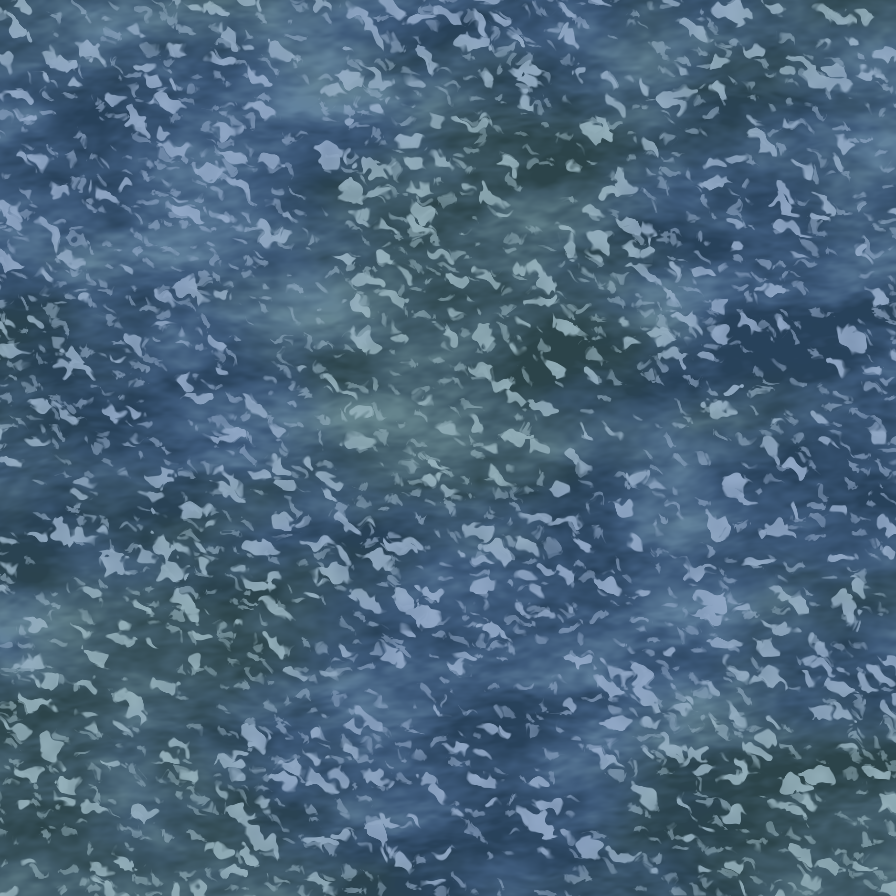
Give the GLSL for this texture, as a WebGL 1 fragment shader.

```glsl
precision highp float;
// Choppy sea seen from above: streaked blue-green water flecked with pale foam.
// Water is layered, flattened value noise; foam is cellular noise whose cells
// each hold one tilted ellipse with a ragged, noise-warped outline.

uniform vec2 u_resolution;

#define WATER_CONTRAST 2.5
#define WATER_LEVEL 0.43
#define STREAK_SCALE vec2(8.0, 20.0)
#define PATCH_SCALE vec2(2.6, 4.5)
#define FOAM_TILT -0.45
#define FOAM_CELLS vec2(27.0, 37.0)
#define FOAM_SIZE vec2(0.0125, 0.0056)
#define SPRAY_CELLS vec2(48.0, 72.0)
#define SPRAY_SIZE vec2(0.0062, 0.0028)
#define FOAM_AMOUNT 0.50
#define EDGE_SOFTNESS 0.0012

const vec3 DEEP = vec3(0.185, 0.285, 0.350);
const vec3 BODY = vec3(0.250, 0.360, 0.450);
const vec3 CREST = vec3(0.350, 0.470, 0.545);
const vec3 BLUE_SHIFT = vec3(-0.015, -0.010, 0.065);
const vec3 FOAM_BLUE = vec3(0.570, 0.660, 0.780);
const vec3 FOAM_GREEN = vec3(0.580, 0.690, 0.730);

float hash(vec2 p) {
  vec3 q = fract(p.xyx * vec3(0.1031, 0.1030, 0.0973));
  q += dot(q, q.yzx + 33.33);
  return fract((q.x + q.y) * q.z);
}

mat2 rotation(float angle) {
  float c = cos(angle), s = sin(angle);
  return mat2(c, -s, s, c);
}

float noise(vec2 p) {
  vec2 cell = floor(p), f = fract(p);
  f = f * f * (3.0 - 2.0 * f);
  return mix(mix(hash(cell), hash(cell + vec2(1.0, 0.0)), f.x),
             mix(hash(cell + vec2(0.0, 1.0)), hash(cell + 1.0), f.x), f.y);
}

float fbm(vec2 p) {
  float sum = 0.0, weight = 0.5;
  for (int i = 0; i < 5; i++) {
    sum += weight * noise(p);
    p = rotation(0.12) * p * 2.03 + 17.3;
    weight *= 0.55;
  }
  return sum / 1.055;
}

// Coverage of scattered ragged flecks, one candidate per cell.
float flecks(vec2 p, vec2 cells, vec2 size, float seed) {
  vec2 home = floor(p * cells);
  float ragged = 1.1 * (noise(p / size.y * 0.9 + seed) - 0.5);
  float cover = 0.0;
  for (int j = -1; j <= 1; j++) {
    for (int i = -1; i <= 1; i++) {
      vec2 cell = home + vec2(float(i), float(j));
      vec2 key = cell + seed;
      vec2 center = (cell + vec2(hash(key + 3.1), hash(key + 57.7))) / cells;
      float present = step(hash(key + 91.3), FOAM_AMOUNT * (0.5 + noise(center * 9.0 + seed)));
      float grow = mix(0.55, 1.45, hash(key + 23.9));
      float tilt = FOAM_TILT + 1.1 * (hash(key + 71.5) - 0.5);
      vec2 radius = size * grow * vec2(1.0, mix(0.75, 1.2, hash(key + 41.2)));
      float d = length(rotation(tilt) * (p - center) / radius) + ragged;
      float soft = EDGE_SOFTNESS / radius.y;
      cover = max(cover, present * (1.0 - smoothstep(1.0 - soft, 1.0 + soft, d)));
    }
  }
  return cover;
}

void main() {
  vec2 p = gl_FragCoord.xy / u_resolution + 1.0;

  // Broad patches of hue and brightness.
  float hue = fbm(p * PATCH_SCALE + 5.0);
  float blue = smoothstep(0.34, 0.66, hue);
  float swell = fbm(p * PATCH_SCALE * 1.4 + 40.0);

  // Wind streaks, bent by the swell, with fine ripples on top.
  vec2 bent = rotation(0.08) * p + vec2(0.0, 0.05 * swell);
  float streaks = fbm(bent * STREAK_SCALE);
  float ripples = noise(bent * vec2(48.0, 125.0)) + noise(bent.yx * vec2(190.0, 85.0));
  float tone = WATER_LEVEL + WATER_CONTRAST * (0.75 * (streaks - 0.5)
             + 0.55 * (swell - 0.5) + 0.11 * (ripples - 1.0));
  tone = clamp(tone, -0.15, 1.2);
  vec3 color = tone < 0.5 ? mix(DEEP, BODY, tone * 2.0) : mix(BODY, CREST, tone * 2.0 - 1.0);
  color += BLUE_SHIFT * (blue - 0.45);

  // Foam: large broken flecks, then dimmer small spray.
  vec2 warp = vec2(noise(p * 85.0), noise(p * 85.0 + 31.0)) - 0.5;
  vec2 q = p + 0.012 * warp;
  float foam = flecks(q, FOAM_CELLS, FOAM_SIZE, 0.0);
  float spray = flecks(q, SPRAY_CELLS, SPRAY_SIZE, 130.0);
  vec3 foamColor = mix(FOAM_GREEN, FOAM_BLUE, blue);
  float sparkle = 0.65 + 0.35 * noise(p * 60.0 + 9.0);
  color = mix(color, foamColor, spray * sparkle * 0.7);
  color = mix(color, foamColor, foam * mix(sparkle, 1.0, 0.4));

  gl_FragColor = vec4(color, 1.0);
}
```
